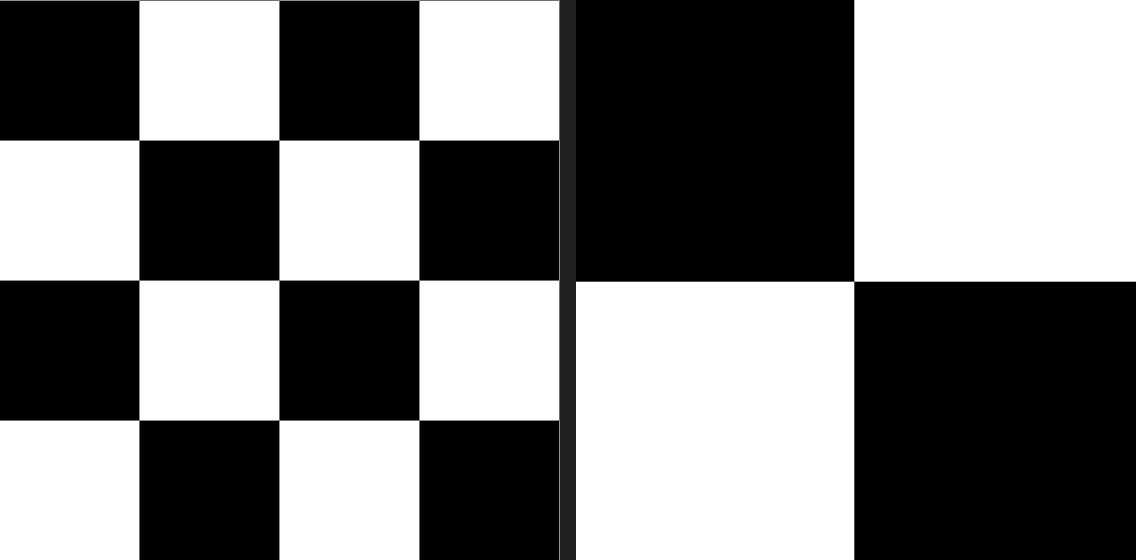
Left, the full canvas; right, a detail of the centre.
Give the GLSL for this pattern, as a WebGL 2 fragment shader.

```glsl
#version 300 es
precision highp float;
// Checkerboard of four by four plain black and white squares.
// A signed triangle wave per axis gives the distance to the nearest edge;
// the product of the two softened waves picks the colour and wraps exactly.

uniform vec2 u_resolution;
out vec4 fragColor;

const float CELLS = 4.0;                   // squares across and down
const vec2 GRID_SHIFT = vec2(-0.001);      // slight offset of the grid, in canvas units
const vec3 BLACK = vec3(0.0);
const vec3 WHITE = vec3(1.0);

// Signed distance to the nearest grid line, in cells: positive in even cells.
vec2 signedEdgeDistance(vec2 cellPos) {
    vec2 phase = fract(0.5 * cellPos - 0.25);
    return 2.0 * abs(phase - 0.5) - 0.5;
}

// Share of white, from 0 to 1, with edges softened over one pixel.
float checkerCoverage(vec2 cellPos, vec2 pixelInCells) {
    vec2 side = clamp(2.0 * signedEdgeDistance(cellPos) / pixelInCells, -1.0, 1.0);
    return 0.5 + 0.5 * side.x * side.y;
}

void main() {
    vec2 uv = gl_FragCoord.xy / u_resolution;
    vec2 cellPos = (uv - GRID_SHIFT) * CELLS;
    float white = checkerCoverage(cellPos, CELLS / u_resolution);
    fragColor = vec4(mix(BLACK, WHITE, white), 1.0);
}
```
